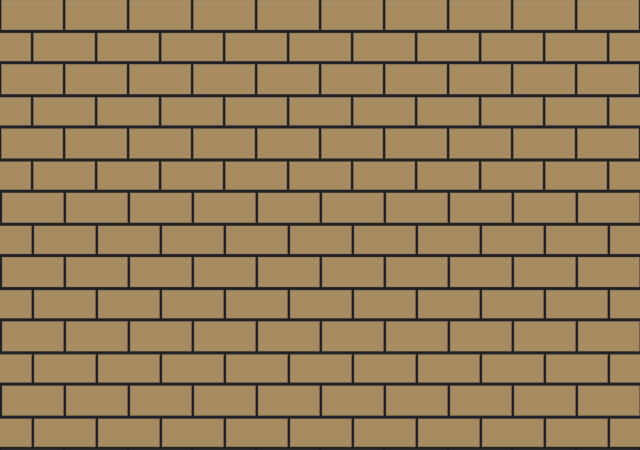
Write a Shadertoy shader that draws this pattern.

```glsl
// Running-bond wall of flat tan bricks with thin dark joints.
#define COLUMNS 10.0
#define COURSE_PAIRS 7.0
#define BED_LOW 0.025        // lower bed joint, as a part of a course pair
#define BED_HIGH 0.511       // upper bed joint, as a part of a course pair
#define BED_WIDTH 0.0068     // in canvas heights
#define HEAD_WIDTH 0.0055    // in canvas heights
#define SHIFT_LOWER 0.0013   // sideways offset of the lower courses
#define SHIFT_UPPER 0.0002   // sideways offset of the upper courses
#define SHIFT_PAIR 4.0       // course pair where the offset changes
#define EDGE_SOFTNESS 0.8    // in output pixels
#define BRICK_COLOR vec3(0.66, 0.55, 0.38)
#define JOINT_COLOR vec3(0.12, 0.13, 0.15)

// Distance from x to the nearest whole number
float wrapDistance(float x) {
    return abs(fract(x + 0.5) - 0.5);
}

// Coverage of a line from the distance to its centre
float lineMask(float dist, float width, float blur) {
    return 1.0 - smoothstep(-blur, blur, dist - 0.5 * width);
}

void mainImage(out vec4 fragColor, in vec2 fragCoord) {
    vec2 uv = fragCoord / iResolution.xy;
    float aspect = iResolution.x / iResolution.y;
    float blur = EDGE_SOFTNESS / iResolution.y;

    // Bed joints: two per pair of courses, slightly uneven in height
    float pairY = uv.y * COURSE_PAIRS;
    float bedDist = min(wrapDistance(pairY - BED_LOW),
                        wrapDistance(pairY - BED_HIGH)) / COURSE_PAIRS;

    // Head joints: the lower course of each pair is moved by half a brick
    float inPair = fract(pairY - BED_LOW);
    float stagger = 0.5 * (1.0 - step(BED_HIGH - BED_LOW, inPair));
    float pairIndex = mod(floor(pairY - BED_LOW), COURSE_PAIRS);
    float shift = mix(SHIFT_LOWER, SHIFT_UPPER, step(SHIFT_PAIR, pairIndex));
    float headDist = wrapDistance((uv.x - shift) * COLUMNS + stagger) / COLUMNS * aspect;

    float joint = max(lineMask(bedDist, BED_WIDTH, blur),
                      lineMask(headDist, HEAD_WIDTH, blur));
    fragColor = vec4(mix(BRICK_COLOR, JOINT_COLOR, joint), 1.0);
}
```
